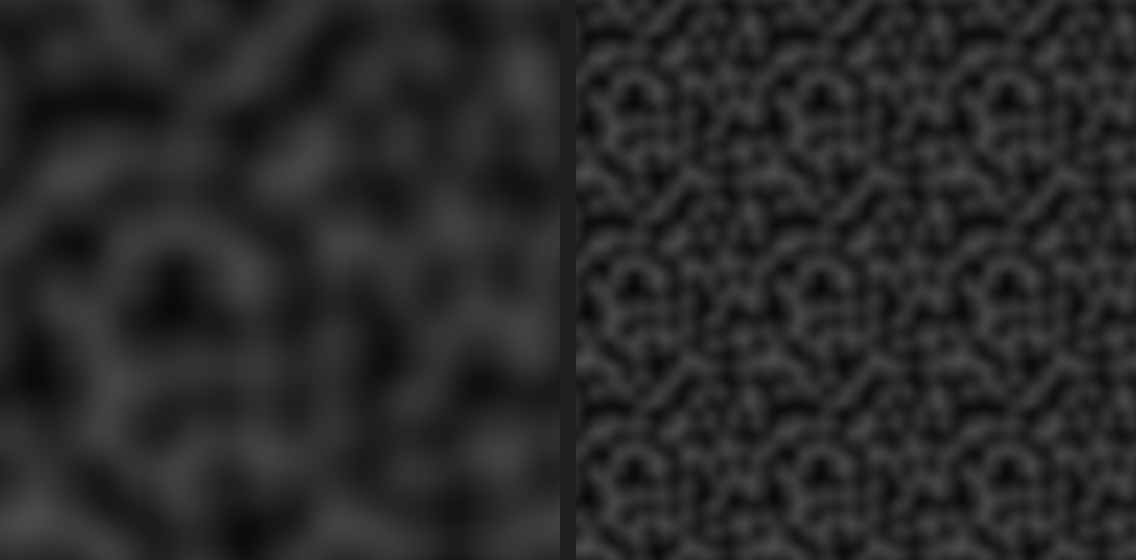
Left, the tile; right, the same tile 3 across and 3 down.
This texture is drawn by a WebGL 1 fragment shader. Its source:

```glsl
precision highp float;
// Soft, dark grey clouds: blurred blobs of light and shade on charcoal.
// One octave of gradient noise on a wrapping lattice is mapped to grey,
// so the square tiles without a seam.

uniform vec2 u_resolution;

const float CELLS = 8.0;         // lattice cells across the tile
const float MEAN_GREY = 0.162;   // average brightness
const float CONTRAST = 0.21;     // grey change per unit of noise
const float DARKEST = 0.04;
const float LIGHTEST = 0.30;
const float SEED = 17.0;
const float TAU = 6.2831853;

float hash(vec2 p) {
  vec3 q = fract(vec3(p.xyx + SEED) * 0.1031);
  q += dot(q, q.yzx + 33.33);
  return fract((q.x + q.y) * q.z);
}

// Unit gradient of a lattice corner, the same on opposite edges.
vec2 cornerGradient(vec2 corner) {
  float angle = TAU * hash(mod(corner, CELLS));
  return vec2(cos(angle), sin(angle));
}

float cornerSlope(vec2 cell, vec2 local, vec2 offset) {
  return dot(cornerGradient(cell + offset), local - offset);
}

// Gradient noise with a quintic fade, roughly -0.7 to 0.7.
float tiledNoise(vec2 p) {
  vec2 cell = floor(p);
  vec2 local = fract(p);
  vec2 fade = local * local * local * (local * (local * 6.0 - 15.0) + 10.0);
  float bottom = mix(cornerSlope(cell, local, vec2(0.0, 0.0)),
                     cornerSlope(cell, local, vec2(1.0, 0.0)), fade.x);
  float top = mix(cornerSlope(cell, local, vec2(0.0, 1.0)),
                  cornerSlope(cell, local, vec2(1.0, 1.0)), fade.x);
  return mix(bottom, top, fade.y);
}

void main() {
  vec2 uv = gl_FragCoord.xy / u_resolution;
  float cloud = tiledNoise(uv * CELLS);
  float grey = clamp(MEAN_GREY + CONTRAST * cloud, DARKEST, LIGHTEST);
  gl_FragColor = vec4(vec3(grey), 1.0);
}
```
